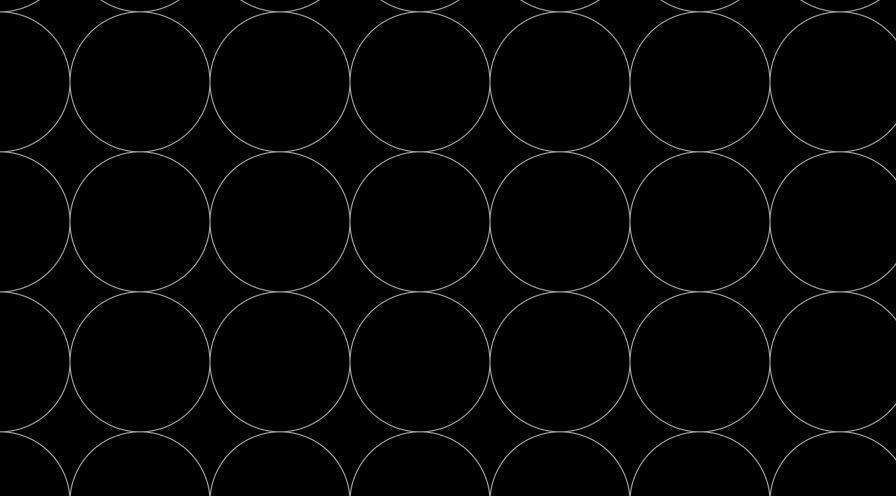
Reproduce this pattern procedurally as a WebGL 2 fragment shader.

```glsl
#version 300 es
precision highp float;
// Thin grey circle outlines on black, each touching its four neighbours.
// The plane is folded into square cells, and the distance to one circle
// per cell gives the line, smoothed by its coverage of a pixel.

uniform vec2 u_resolution;
out vec4 outColor;

const float COLUMNS = 6.4;                     // cells across the canvas width
const vec2 FIRST_CENTER = vec2(0.0, -0.0417);  // lower left circle, in cells
const float RADIUS = 0.5;                      // in cells: circles just touch
const float LINE_WIDTH = 0.00833;              // in cells
const vec3 LINE_COLOR = vec3(0.63);
const vec3 BACKGROUND = vec3(0.0);

// Position relative to the nearest circle centre
vec2 foldToCell(vec2 p) {
  return fract(p - FIRST_CENTER + 0.5) - 0.5;
}

// Share of a pixel-wide span at distance d that the line covers
float lineCoverage(float d, float pixel) {
  float halfLine = 0.5 * LINE_WIDTH;
  float high = min(d + 0.5 * pixel, halfLine);
  float low = max(d - 0.5 * pixel, -halfLine);
  return max(high - low, 0.0) / pixel;
}

void main() {
  // Cell units, square at any canvas size
  float pixel = COLUMNS / u_resolution.x;
  vec2 p = gl_FragCoord.xy * pixel;

  float d = abs(length(foldToCell(p)) - RADIUS);
  vec3 color = mix(BACKGROUND, LINE_COLOR, lineCoverage(d, pixel));
  outColor = vec4(color, 1.0);
}
```
